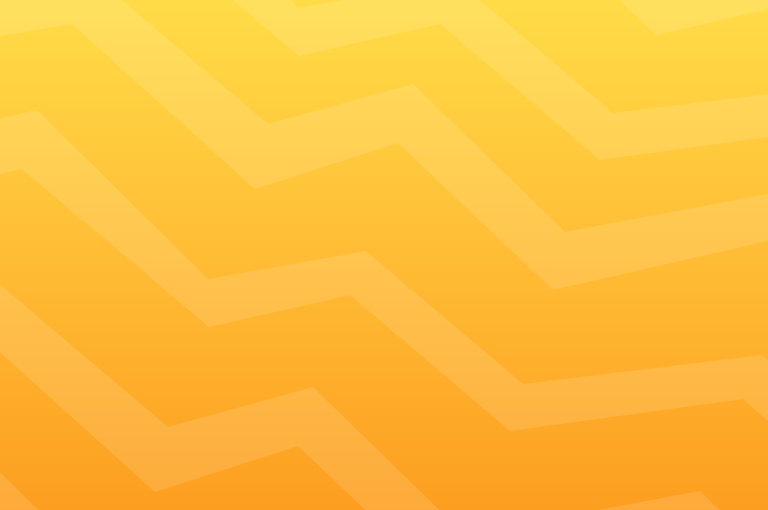
Write a Shadertoy shader that draws this background.

```glsl
// Pale slanted zigzag ribbons over a vertical yellow-to-orange gradient.
// Two ribbon outlines are stored as knots; shifted copies fill the canvas,
// and each edge is softened by its distance in pixels.

#define GRID vec2(768.0, 510.0)        // design units across the canvas, y down
#define TOP_COLOR vec3(1.0, 0.863, 0.28)
#define MID_COLOR vec3(1.0, 0.74, 0.208)
#define LOW_COLOR vec3(0.99, 0.62, 0.122)
#define RIBBON_OPACITY 0.125
#define EDGE_SOFTNESS 0.7              // half width of the edge, in pixels

const int KNOTS = 7;

// Wide ribbon: upper and lower outline
const vec2 WIDE_UPPER[KNOTS] = vec2[KNOTS](
    vec2(-60, -7), vec2(85, -31), vec2(268, 124), vec2(413, 84),
    vec2(565, 232), vec2(800, 188), vec2(960, 343));
const vec2 WIDE_LOWER[KNOTS] = vec2[KNOTS](
    vec2(-60, 46), vec2(72, 24), vec2(255, 189), vec2(398, 143),
    vec2(553, 290), vec2(785, 237), vec2(940, 384));

// Slim ribbon: upper and lower outline
const vec2 SLIM_UPPER[KNOTS] = vec2[KNOTS](
    vec2(-120, 146), vec2(37, 110), vec2(208, 279), vec2(366, 251),
    vec2(523, 384), vec2(762, 355), vec2(920, 489));
const vec2 SLIM_LOWER[KNOTS] = vec2[KNOTS](
    vec2(-120, 201), vec2(22, 169), vec2(209, 327), vec2(350, 295),
    vec2(510, 431), vec2(743, 399), vec2(900, 537));

// Shifts of the repeated ribbons
const vec2 WIDE_SHIFTS[3] = vec2[3](vec2(0, 0), vec2(-100, 303), vec2(103, -255));
const vec2 SLIM_SHIFTS[3] = vec2[3](vec2(0, 0), vec2(-97, 303), vec2(90, -271));

// Signed distance below a zigzag line, positive under it
float depthBelow(vec2 p, vec2 knots[KNOTS]) {
    vec2 a = knots[0];
    vec2 b = knots[1];
    for (int i = 1; i < KNOTS - 1; i++) {
        if (p.x > knots[i].x) {
            a = knots[i];
            b = knots[i + 1];
        }
    }
    float slope = (b.y - a.y) / (b.x - a.x);
    return (p.y - a.y - slope * (p.x - a.x)) / sqrt(1.0 + slope * slope);
}

// Coverage of the area between two zigzag lines
float ribbon(vec2 p, vec2 upper[KNOTS], vec2 lower[KNOTS], float blur) {
    float inside = min(depthBelow(p, upper), -depthBelow(p, lower));
    return smoothstep(-blur, blur, inside);
}

// Three-stop vertical gradient, t = 0 at the top
vec3 backdrop(float t) {
    vec3 upperHalf = mix(TOP_COLOR, MID_COLOR, clamp(t * 2.0, 0.0, 1.0));
    return mix(upperHalf, LOW_COLOR, clamp(t * 2.0 - 1.0, 0.0, 1.0));
}

void mainImage(out vec4 fragColor, in vec2 fragCoord) {
    vec2 uv = fragCoord / iResolution.xy;
    vec2 p = vec2(uv.x, 1.0 - uv.y) * GRID;
    float blur = EDGE_SOFTNESS * GRID.y / iResolution.y;

    // Join all ribbon copies into one mask
    float mask = 0.0;
    for (int i = 0; i < 3; i++) {
        mask = max(mask, ribbon(p - WIDE_SHIFTS[i], WIDE_UPPER, WIDE_LOWER, blur));
        mask = max(mask, ribbon(p - SLIM_SHIFTS[i], SLIM_UPPER, SLIM_LOWER, blur));
    }

    // Lay translucent white ribbons on the gradient
    vec3 color = mix(backdrop(1.0 - uv.y), vec3(1.0), RIBBON_OPACITY * mask);
    fragColor = vec4(color, 1.0);
}
```
